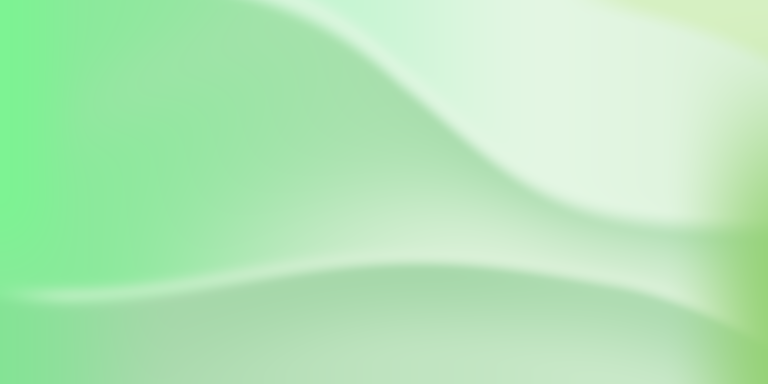
Give the GLSL for this background, as a WebGL 1 fragment shader.

```glsl
precision highp float;
// Soft green silk: three smooth fields divided by two flowing folds.
// Each fold is a height curve y(x); signed heights above the curves drive
// the blends, shadows and bright crests. A lime glow warms the right edge.

uniform vec2 u_resolution;

const vec3 MINT = vec3(0.48, 0.96, 0.57);
const vec3 LEAF = vec3(0.53, 0.92, 0.60);
const vec3 SAGE = vec3(0.66, 0.88, 0.68);
const vec3 SHADE = vec3(0.65, 0.845, 0.665);
const vec3 AQUA = vec3(0.77, 0.96, 0.82);
const vec3 MIST = vec3(0.86, 0.945, 0.85);
const vec3 PEARL = vec3(0.89, 0.965, 0.89);
const vec3 LIME = vec3(0.58, 0.82, 0.45);
const vec3 CREAM = vec3(0.84, 0.94, 0.76);

float bell(float d, float width) {
  return exp(-d * d / (width * width));
}

// Falling S-shaped fold, steeper towards its upper left end
float upperFold(float x) {
  return 0.41 + 0.6 / (1.0 + exp(11.6 * (x - 0.575)))
       + 0.25 * max(0.52 - x, 0.0);
}

// Long wave that drops away at the right
float lowerFold(float x) {
  float tail = max(x - 0.8, 0.0);
  return 0.274 - 0.052 * cos(6.7 * (x - 0.078)) - 2.8 * tail * tail;
}

// Curved edge of the pale corner ribbon
float cornerFold(float x) {
  float t = x - 0.77;
  return 0.995 - 0.27 * t - 1.585 * t * abs(t);
}

// Field between the folds: green at left, misty above the lower fold
vec3 middleField(vec2 p, float belowUpper, float aboveLower) {
  vec3 color = mix(LEAF, SAGE, smoothstep(0.0, 0.55, p.x));
  float streak = bell(p.y - 0.62 - 0.9 * p.x, 0.12) * smoothstep(0.02, 0.2, p.x);
  color = mix(color, SAGE, 0.35 * streak);
  color = mix(color, MIST, smoothstep(0.1, 0.7, p.x) * bell(aboveLower, 0.22));
  float shadow = exp(-max(belowUpper, 0.0) / 0.1) * smoothstep(0.36, 0.62, p.x);
  color = mix(color, SHADE, 0.8 * shadow);
  float edge = (1.0 - smoothstep(0.0, 0.12, p.x)) * smoothstep(0.2, 0.5, p.y);
  return mix(color, MINT, 0.8 * edge);
}

// Bright field above the upper fold, with the corner ribbon
vec3 upperField(vec2 p) {
  vec3 color = mix(AQUA, PEARL, smoothstep(0.4, 0.72, p.x));
  color = mix(color, MIST, 0.6 * smoothstep(0.7, 0.95, p.x));
  float ribbon = smoothstep(-0.04, 0.03, p.y - cornerFold(p.x));
  return mix(color, CREAM, ribbon * smoothstep(0.72, 0.84, p.x));
}

// Shaded field under the lower fold, paler towards the bottom
vec3 lowerField(vec2 p, float depth) {
  vec3 color = mix(LEAF * 0.97, SHADE, smoothstep(-0.03, 0.25, p.x));
  float glow = smoothstep(0.02, 0.27, depth) * smoothstep(0.05, 0.6, p.x);
  return mix(color, MIST, 0.5 * glow + 0.15 * smoothstep(0.55, 0.8, p.x));
}

void main() {
  vec2 p = gl_FragCoord.xy / u_resolution;
  float overUpper = p.y - upperFold(p.x);
  float overLower = p.y - lowerFold(p.x);

  // Stack the fields
  vec3 color = middleField(p, -overUpper, overLower);
  color = mix(color, upperField(p), smoothstep(-0.05, 0.025, overUpper));
  color = mix(lowerField(p, -overLower), color, smoothstep(-0.03, 0.015, overLower));

  // Bright crests along both folds
  float upperCrest = bell(overUpper - 0.012, 0.035) * (1.0 - smoothstep(0.7, 1.0, p.x));
  color = mix(color, PEARL, 0.65 * upperCrest);
  float lowerCrest = bell(overLower - 0.008, 0.025) * smoothstep(-0.02, 0.1, p.x);
  color = mix(color, MIST, 0.5 * lowerCrest);

  // Lime glow on the right edge, fading upwards
  float lime = smoothstep(0.86, 1.02, p.x) * (1.0 - smoothstep(0.25, 1.0, p.y));
  color = mix(color, LIME, 0.95 * lime);

  gl_FragColor = vec4(color, 1.0);
}
```
